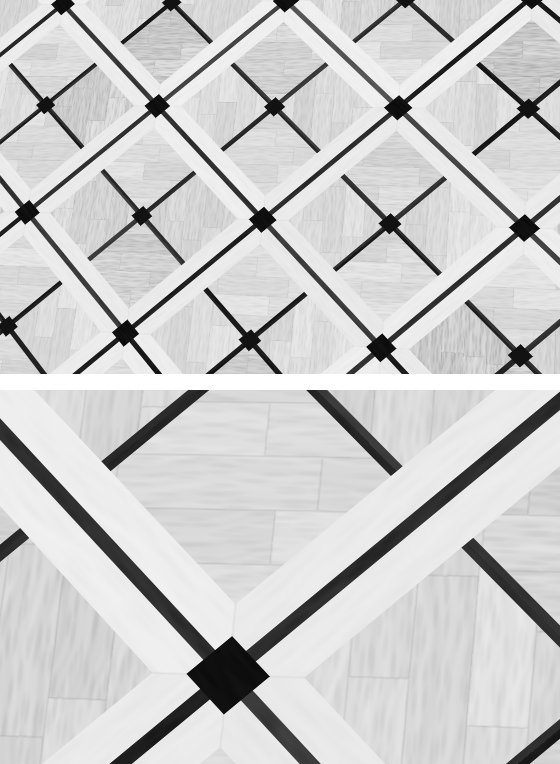
Top, the full canvas; bottom, a detail of the centre.
Give the GLSL for this pattern, as a Shadertoy shader.

```glsl
// Inlaid wooden floor seen at a slant: pale bands with dark fillets form a lattice,
// each field is split into four planked panels around a small dark key. A projective
// map gives lattice coordinates; wood is layered sines plus stretched cellular pores.

const vec2 ORIGIN = vec2(0.7023, 0.4125);   // lattice point (0,0) on the canvas
const vec2 AXIS_A = vec2(0.257, -0.3465);   // one repeat down-right
const vec2 AXIS_B = vec2(0.3687, 0.3037);   // one repeat up-right
const vec2 TILT = vec2(-0.059, 0.006);      // perspective along each axis

const float BAND = 0.102;      // half widths, in repeats
const float FILLET = 0.0145;
const float BIG_KEY = 0.056;
const float SMALL_KEY = 0.044;
const float PLANK = 0.16;

float hash(vec2 p) {
    return fract(sin(dot(p, vec2(127.1, 311.7))) * 43758.5);
}

// Canvas position to lattice coordinates
vec2 toLattice(vec2 p) {
    mat2 m = mat2(AXIS_A - TILT.x * p, AXIS_B - TILT.y * p);
    return inverse(m) * (p - ORIGIN);
}

// Coverage of the region where the distance is negative
float cover(float dist, float px) {
    return 1.0 - smoothstep(-0.6 * px, 0.6 * px, dist);
}

float squareDist(vec2 p, float halfSide) {
    return max(abs(p.x), abs(p.y)) - halfSide;
}

// Distance to the nearest jittered cell point
float cellular(vec2 p) {
    vec2 cell = floor(p);
    float nearest = 1.0;
    for (int y = -1; y <= 1; y++)
    for (int x = -1; x <= 1; x++) {
        vec2 id = cell + vec2(x, y);
        vec2 point = id + vec2(hash(id), hash(id + 17.3));
        nearest = min(nearest, length(point - p));
    }
    return nearest;
}

// Grain running along g.x, roughly -1 to 1
float grain(vec2 g, float seed) {
    float phase = 40.0 * seed;
    float bend = g.y + 0.014 * sin(8.0 * g.x + phase) + 0.006 * sin(21.0 * g.x - phase);
    float rings = 0.4 * sin(70.0 * bend + phase)
                + 0.35 * sin(131.0 * bend + 2.0 * sin(5.0 * g.x + phase))
                + 0.25 * sin(223.0 * bend + 3.0 * sin(9.0 * g.x - phase));
    float pores = 1.0 - smoothstep(0.1, 0.5, cellular(g * vec2(8.0, 46.0) + phase));
    return 0.6 * rings - 0.8 * pores + 0.15;
}

// Planks of one panel; grain runs level or upright in alternate quarters
float panelTone(vec2 q, vec2 centred, float px) {
    vec2 g = vec2(q.x + q.y, q.x - q.y);
    if (centred.x * centred.y > 0.0) g = g.yx;
    float age = pow(hash(floor(q * 2.0) + 3.7), 3.0);
    float row = floor(g.y / PLANK);
    float ends = g.x / (3.5 * PLANK) + 7.0 * hash(vec2(row, 2.3));
    float board = hash(vec2(row, floor(ends)));
    vec2 joint = 0.5 - abs(fract(vec2(ends / 1.0, g.y / PLANK)) - 0.5);
    float seam = min(joint.x * 3.5, joint.y) * PLANK;
    float tone = 0.868 - 0.07 * age + 0.065 * (board - 0.5);
    tone += (0.03 + 0.05 * age) * grain(g, board);
    return tone - 0.05 * cover(seam - 0.003, 2.0 * px);
}

// Pale boards, mitred where they cross
float bandTone(vec2 along, vec2 segment, vec2 node, float px) {
    float seed = hash(segment);
    float mitre = abs(abs(node.x) - abs(node.y));
    float tone = 0.925 + 0.025 * (seed - 0.5) + 0.013 * grain(along, seed);
    return tone - 0.035 * cover(mitre - 0.003, 2.0 * px);
}

// Dark strip whose stain differs from piece to piece
float filletTone(vec2 along, vec2 segment, float lightest) {
    float stain = hash(segment + 5.1);
    return mix(0.09, lightest, stain) + 0.1 * lightest * grain(along * vec2(1.5, 1.0), stain);
}

void mainImage(out vec4 fragColor, in vec2 fragCoord) {
    vec2 q = toLattice(fragCoord / iResolution.y);
    float px = length(dFdx(q));

    vec2 node = fract(q + 0.5) - 0.5;       // offset from the nearest crossing
    vec2 centred = fract(q) - 0.5;          // offset from the field centre
    vec2 toBand = abs(node), toCross = abs(centred);

    // Strip pieces: grain direction and an identity for each length
    bool alongA = toBand.y < toBand.x;
    vec2 bandGrain = alongA ? q : q.yx;
    vec2 bandId = alongA ? vec2(floor(q.x), round(q.y)) : vec2(round(q.x), floor(q.y)) + 31.0;
    vec2 crossGrain = toCross.y < toCross.x ? q : q.yx;
    float bandDist = min(toBand.x, toBand.y);
    float crossDist = min(toCross.x, toCross.y);

    // Fields
    float tone = panelTone(q, centred, px);
    tone = mix(tone, filletTone(crossGrain, floor(q * 2.0), 0.24), cover(crossDist - FILLET, px));
    tone = mix(tone, 0.07, cover(squareDist(centred, SMALL_KEY), px));

    // Lattice
    tone = mix(tone, bandTone(bandGrain, bandId, node, px), cover(bandDist - BAND, px));
    tone = mix(tone, filletTone(bandGrain, bandId, 0.34), cover(bandDist - FILLET, px));
    float keyTone = 0.06 + 0.02 * grain(q, hash(round(q)));
    tone = mix(tone, keyTone, cover(squareDist(node, BIG_KEY), px));

    fragColor = vec4(vec3(clamp(tone, 0.0, 1.0)), 1.0);
}
```
